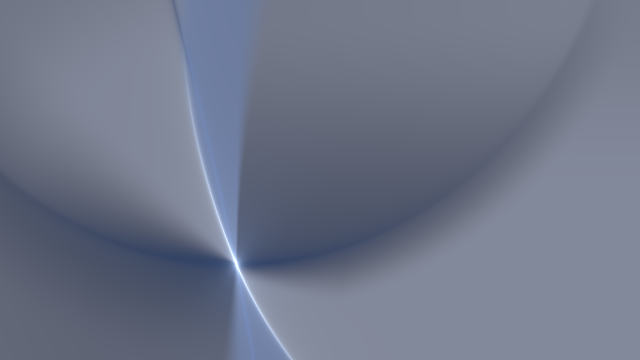
Reproduce this background procedurally as a Shadertoy shader.

```glsl
// Soft slate-blue folds of light meeting at one bright focus.
// An elliptical crease splits the canvas into shaded lobes; a curved beam,
// bounded by two cubic-free arcs, crosses them and carries thin bright rays.

const vec2 FOCUS = vec2(0.657, 0.266);        // in canvas heights
const vec2 CREASE_RADII = vec2(1.09, 1.24);   // ellipse whose lowest point is the focus
const vec3 SHADE = vec3(0.21, 0.26, 0.36);
const vec3 LIGHT = vec3(0.53, 0.56, 0.63);
const vec3 MID_SHIFT = vec3(0.04, -0.04, -0.12);
const vec3 BEAM = vec3(0.42, 0.48, 0.615);
const vec3 RAY = vec3(0.36, 0.39, 0.40);
const vec3 BLUE_RAY = vec3(0.01, 0.06, 0.16);
const vec3 DEEP_BLUE = vec3(-0.02, 0.0, 0.05);

// Approximate signed distance to the crease, positive outside.
float creaseDistance(vec2 q) {
    vec2 k = (q - vec2(0.0, CREASE_RADII.y)) / CREASE_RADII;
    float len = length(k);
    return (len - 1.0) * len / max(length(k / CREASE_RADII), 0.001);
}

// Horizontal position of the bright arc at height y.
float brightArc(float y) {
    return y * (-0.42 + (y > 0.0 ? 0.29 : 0.6) * y);
}

// Horizontal position of the soft side of the beam.
float beamSide(float y) {
    return y > 0.0 ? y * (0.01 + 0.1 * y) : 0.05 * y;
}

// Brightness of the folds to the left of the beam.
float leftTone(vec2 q, float r, float n) {
    float angle = atan(q.y, max(-q.x, 0.0001));
    float inside = mix(0.1 + 0.35 * r, 0.9, smoothstep(0.15, 0.85, angle));
    inside -= 0.2 * smoothstep(0.6, 1.0, r);
    float outside = 0.1 + 0.25 * r + 0.25 * smoothstep(0.0, 0.3, n);
    return mix(inside, outside, smoothstep(-0.02, 0.015, n));
}

// Brightness of the folds to the right of the beam.
float rightTone(vec2 q, float r, float n) {
    float inside = mix(0.2, 0.72, smoothstep(0.0, 0.7, q.y)) + 0.1 * q.x;
    float top = 0.93 - 0.16 * smoothstep(0.2, 0.75, q.y);
    float band = 0.03 + 0.4 * min(r, 0.3);
    float outside = mix(0.1 + 0.5 * r, top, smoothstep(0.0, band, n));
    return mix(inside, outside, smoothstep(-0.02, 0.015, n));
}

vec3 toneColor(float t) {
    t = clamp(t, 0.0, 1.0);
    return mix(SHADE, LIGHT, t) + MID_SHIFT * t * (1.0 - t);
}

void mainImage(out vec4 fragColor, in vec2 fragCoord) {
    vec2 q = fragCoord / iResolution.y - FOCUS;
    float r = length(q);
    float n = creaseDistance(q);
    float arc = brightArc(q.y);
    float side = beamSide(q.y);
    float rise = abs(q.y);

    // Folded lobes on either side, darkened along the crease
    float middle = 0.5 * (arc + side);
    float rightPart = smoothstep(-0.006, 0.006, q.x - middle);
    float tone = mix(leftTone(q, r, n), rightTone(q, r, n), rightPart);
    float creaseWidth = n > 0.0 ? 0.012 : 0.03;
    tone -= 0.2 * exp(-abs(n) / creaseWidth) * exp(-1.4 * r);
    vec3 color = toneColor(tone);
    color += DEEP_BLUE * exp(-abs(n) / 0.05 - r / 0.35);

    // Beam: crisp at the arc, softer at its other side
    float softness = 0.004 + (q.y > 0.0 ? 0.1 * q.y * q.y : 0.11 * rise);
    float arcSoftness = 0.003 + 0.035 * rise;
    float fromArc = q.x - arc;
    float fromSide = q.x - side;
    float facing = q.y > 0.0 ? 1.0 : -1.0;
    float beam = smoothstep(-arcSoftness, arcSoftness, fromArc * facing)
               * smoothstep(-softness, softness, -fromSide * facing);
    color = mix(color, BEAM, beam);

    // Upright fan of light around the focus
    float upright = q.y * q.y / max(r * r, 0.00001);
    color += 0.17 * BEAM * upright * exp(-r / 0.2);
    color += 0.24 * RAY * exp(-abs(fromArc) / (0.008 + 0.09 * rise) - r / 0.45);

    // Thin rays
    float thin = exp(-abs(fromArc) / (0.003 + 0.007 * rise));
    color += RAY * thin * exp(-r / 0.45) * smoothstep(0.72, 0.4, q.y);
    float blueLine = q.x + (q.y > 0.0 ? 0.23 : 0.18) * q.y;
    color += BLUE_RAY * 0.6 * exp(-abs(blueLine) / (0.002 + 0.012 * rise) - r / 0.6);

    // Dark seam where the beam leaves the top
    float seam = q.x + 0.143 + 0.237 * (q.y - 0.595);
    color -= vec3(0.13, 0.12, 0.09) * exp(-abs(seam) / 0.008)
           * smoothstep(0.45, 0.7, q.y);

    // Bright core
    color += RAY * (1.3 * exp(-r / 0.012) + 0.2 * exp(-r / 0.045));
    fragColor = vec4(clamp(color, 0.0, 1.0), 1.0);
}
```
